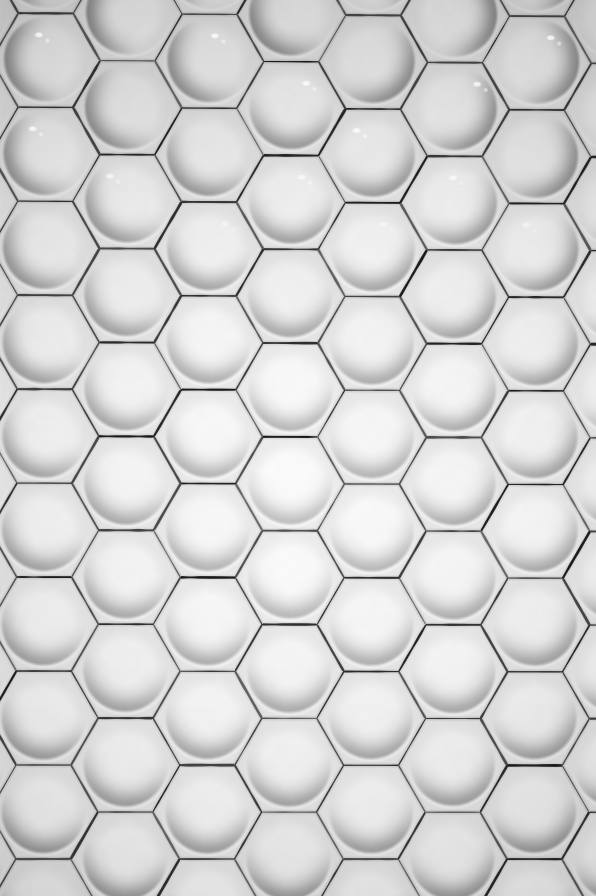
This pattern is drawn by a WebGL 2 fragment shader. Its source:

```glsl
#version 300 es
precision highp float;
// Glossy white domed hexagonal tiles with dark, uneven joints under a soft central light.

uniform vec2 u_resolution;
out vec4 fragColor;

// Lengths are in canvas heights, or in tile pitches inside a tile.
const float PITCH = 0.1049;
const vec2 ORIGIN = vec2(0.0482, 0.0938);
const vec2 LATTICE = vec2(1.742, 1.0);
const float DOME_RADIUS = 0.445;
const vec2 LIGHT_POS = vec2(0.34, 0.45);

const vec3 LIT = vec3(0.970);
const vec3 RIM = vec3(0.915);
const vec3 SHADOW = vec3(0.49, 0.48, 0.49);
const vec3 JOINT = vec3(0.11, 0.10, 0.11);

float hash(vec2 p) {
    return fract(sin(dot(p, vec2(127.1, 311.7))) * 43758.5453);
}

float noise(vec2 p) {
    vec2 i = floor(p), f = fract(p);
    f = f * f * (3.0 - 2.0 * f);
    return mix(mix(hash(i), hash(i + vec2(1.0, 0.0)), f.x),
               mix(hash(i + vec2(0.0, 1.0)), hash(i + 1.0), f.x), f.y);
}

// Centre of the nearest tile, from two interleaved rectangular lattices.
vec2 tileCentre(vec2 g) {
    vec2 a = floor(g / LATTICE + 0.5) * LATTICE;
    vec2 b = (floor(g / LATTICE) + 0.5) * LATTICE;
    return distance(g, a) < distance(g, b) ? a : b;
}

// xy: offset to the neighbour across the nearest edge, z: distance to that edge.
vec3 nearestEdge(vec2 q) {
    vec2 side = 0.5 * LATTICE;
    float flatDist = 0.5 - abs(q.y);
    float sideDist = 0.5 * length(side) - dot(abs(q), normalize(side));
    vec2 s = vec2(q.x < 0.0 ? -1.0 : 1.0, q.y < 0.0 ? -1.0 : 1.0);
    return flatDist < sideDist ? vec3(0.0, s.y, flatDist) : vec3(s * side, sideDist);
}

// Dome shaded toward the side that faces away from the light.
vec3 domeColour(vec2 t, vec2 away) {
    vec2 dir = normalize(vec2(0.0, -0.55) + away);
    float turned = smoothstep(-0.35, 1.05, dot(t, dir));
    float slope = smoothstep(0.25, 1.0, length(t));
    float strength = 0.36 + 0.55 * length(away);
    vec3 colour = mix(LIT, SHADOW, turned * slope * strength);
    return colour - 0.05 * smoothstep(0.6, 1.0, length(t));
}

float glint(vec2 q, vec2 centre, vec2 radius) {
    return 1.0 - smoothstep(0.4, 1.0, length((q - centre) / radius));
}

// Coverage of a joint whose half width varies by edge and along its length.
float jointCoverage(float dist, vec2 edgeId, vec2 g, float pixel) {
    float width = mix(0.005, 0.013, hash(edgeId)) * mix(0.7, 1.3, noise(g * 9.0));
    return clamp((width - dist) / pixel + 0.5, 0.0, 1.0);
}

void main() {
    vec2 p = gl_FragCoord.xy / u_resolution.y;
    float pixel = 1.0 / (u_resolution.y * PITCH);

    // Slight skew of the wall toward the top
    vec2 wall = p + vec2(-0.003 * p.y, 0.006 * p.x * p.y);
    vec2 g = (wall - ORIGIN) / PITCH;
    vec2 centre = tileCentre(g);
    vec2 q = g - centre;
    vec2 tileId = floor(centre * 2.0 / LATTICE + 0.5);
    vec2 tilePos = ORIGIN + centre * PITCH;

    // Flat rim and dome
    float chance = hash(tileId + 3.7);
    vec2 wobble = 0.012 * (vec2(chance, hash(tileId + 8.1)) - 0.5);
    vec2 d = q - vec2(0.0, 0.012) - wobble;
    float inside = 1.0 - smoothstep(-0.025, 0.025, length(d) - DOME_RADIUS);
    vec3 colour = mix(RIM, domeColour(d / DOME_RADIUS, tilePos - LIGHT_POS), inside);

    // Bright lip where the glaze meets the rim below the dome
    float lip = 1.0 - smoothstep(0.0, 0.03, abs(length(d) - DOME_RADIUS - 0.025));
    colour += 0.035 * lip * smoothstep(0.1, -0.4, q.y);

    // Falloff of the room light and tone of each tile
    vec2 fromLight = p - LIGHT_POS;
    colour *= 1.0 - 0.45 * dot(fromLight, fromLight);
    colour += 0.02 * (chance - 0.5) + 0.008 * (noise(g * 14.0) - 0.5);

    // Small reflections on some upper tiles
    float shiny = step(0.45, chance) * smoothstep(0.58, 0.85, tilePos.y);
    vec2 spot = vec2(mix(-0.2, 0.24, hash(tileId + 5.3)), 0.27);
    float shine = glint(q, spot, vec2(0.055, 0.035))
                + 0.6 * glint(q, spot + vec2(0.09, -0.06), vec2(0.03));
    colour = mix(colour, vec3(1.0), 0.75 * shiny * min(shine, 1.0));

    // Joints: falling diagonals are fainter than the other edges
    vec3 edge = nearestEdge(q);
    vec2 edgeId = floor((centre + 0.5 * edge.xy) * 4.0 / LATTICE + 0.5);
    float ink = mix(0.7, 1.0, hash(edgeId + 1.9));
    ink *= edge.x * edge.y > 0.0 ? 0.8 : 1.0;
    colour *= 1.0 - 0.12 * smoothstep(0.04, 0.0, edge.z);
    colour = mix(colour, JOINT, ink * jointCoverage(edge.z, edgeId, g, pixel));

    fragColor = vec4(clamp(colour, 0.0, 1.0), 1.0);
}
```
